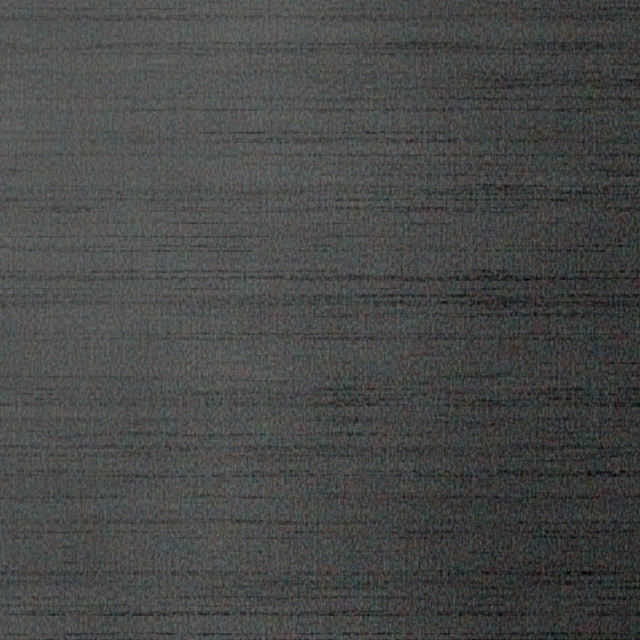
This texture is drawn by a WebGL 2 fragment shader. Its source:

```glsl
#version 300 es
precision highp float;
// Dark grey woven cloth under soft light from the upper left.
// Stretched gradient noise makes upright fibres and faint vertical threads;
// long rows broken by knots make the weft, slow noise adds colour flecks.

uniform vec2 u_resolution;
out vec4 outColor;

// Light falloff
const float BASE_TONE = 0.347;
const float RIGHT_FALLOFF = 0.116;
const float LOWER_FALLOFF = 0.042;
const float UNEVEN_STRENGTH = 0.022;
const float BAND_STRENGTH = 0.024;
const vec3 CLOTH_TINT = vec3(0.990, 1.008, 0.996);

// Weave: cells across the canvas, and strength
const vec2 GRAIN_CELLS = vec2(238.0, 125.0);
const vec2 FINE_CELLS = vec2(285.0, 250.0);
const vec2 KNOT_CELLS = vec2(120.0, 170.0);
const vec2 WARP_CELLS = vec2(190.0, 9.0);
const float WEFT_ROWS = 165.0;
const float WEFT_BREAKS = 9.0;
const float GRAIN_STRENGTH = 0.098;
const float FINE_STRENGTH = 0.075;
const float WEFT_STRENGTH = 0.075;
const float WARP_STRENGTH = 0.032;

// Colour flecks
const vec2 BLOTCH_CELLS = vec2(24.0, 36.0);
const vec2 FLECK_CELLS = vec2(80.0, 120.0);
const float BLOTCH_STRENGTH = 0.030;
const float FLECK_STRENGTH = 0.036;
const vec3 WARM_AXIS = vec3(0.9, -0.1, -0.8);
const vec3 GREEN_AXIS = vec3(-0.6, 0.6, -0.3);

const float TAU = 6.2831853;

// Integer hash of a lattice cell, from 0 to 1
float hash(ivec2 cell) {
    uvec2 q = uvec2(cell) * uvec2(1597u, 3571u);
    uint h = (q.x ^ (q.y << 9)) * 747796u + q.y;
    h = (h ^ (h >> 15)) * 224682u + 2891u;
    h = (h ^ (h >> 13)) * 277803u;
    h ^= h >> 16;
    return float(h & 65535u) / 65536.0;
}

float cornerSlope(ivec2 cell, vec2 offset) {
    float angle = TAU * hash(cell);
    return dot(vec2(cos(angle), sin(angle)), offset);
}

// Gradient noise, roughly -0.7 to 0.7
float gradientNoise(vec2 p) {
    vec2 base = floor(p);
    vec2 f = p - base;
    ivec2 c = ivec2(base);
    vec2 w = f * f * f * (f * (f * 6.0 - 15.0) + 10.0);
    float low = mix(cornerSlope(c, f),
                    cornerSlope(c + ivec2(1, 0), f - vec2(1.0, 0.0)), w.x);
    float high = mix(cornerSlope(c + ivec2(0, 1), f - vec2(0.0, 1.0)),
                     cornerSlope(c + ivec2(1, 1), f - vec2(1.0)), w.x);
    return mix(low, high, w.y);
}

// Broad light: bright upper left, dark right edge, soft level bands
float lightTone(vec2 uv) {
    float right = smoothstep(0.28, 1.06, uv.x + 0.06 * (0.5 - uv.y));
    float lower = 1.0 - smoothstep(0.05, 0.75, uv.y);
    float uneven = gradientNoise(uv * 5.0 + 31.7);
    float bands = gradientNoise(uv * vec2(3.0, 38.0) + 17.3);
    return BASE_TONE - RIGHT_FALLOFF * right - LOWER_FALLOFF * lower
         + UNEVEN_STRENGTH * uneven + BAND_STRENGTH * bands;
}

// Dark level threads running far across, fading and broken into short dashes
float weftThreads(vec2 uv) {
    float row = gradientNoise(vec2(40.4, uv.y * WEFT_ROWS + 57.3));
    float wander = gradientNoise(uv * vec2(WEFT_BREAKS, WEFT_ROWS) + 91.6);
    float thread = smoothstep(0.02, 0.48, row + 0.6 * wander);
    float knots = 0.8 + 1.7 * gradientNoise(uv * KNOT_CELLS + 11.9);
    float band = 0.8 + 1.0 * gradientNoise(uv * vec2(2.0, 13.0) + 83.1);
    return thread * max(knots, 0.0) * max(band, 0.25);
}

// Short upright fibres with a finer layer on top
float clothGrain(vec2 uv) {
    float fibres = gradientNoise(uv * GRAIN_CELLS + 5.4);
    float fine = gradientNoise(uv * FINE_CELLS + 140.6);
    return GRAIN_STRENGTH * fibres + FINE_STRENGTH * fine;
}

// Muted colour shifts along a warm-cool and a green-magenta axis
vec3 colourFlecks(vec2 uv) {
    float warm = BLOTCH_STRENGTH * gradientNoise(uv * BLOTCH_CELLS + 210.2)
               + FLECK_STRENGTH * gradientNoise(uv * FLECK_CELLS + 301.8);
    float green = BLOTCH_STRENGTH * gradientNoise(uv * BLOTCH_CELLS + 402.5)
                + FLECK_STRENGTH * gradientNoise(uv * FLECK_CELLS + 503.4);
    return WARM_AXIS * warm + GREEN_AXIS * green;
}

void main() {
    vec2 uv = gl_FragCoord.xy / u_resolution;

    // The weave shows more where the light fades
    float relief = mix(0.7, 1.2, smoothstep(0.0, 1.0, uv.x * 0.7 + (1.0 - uv.y) * 0.5));
    float weave = clothGrain(uv)
                + WARP_STRENGTH * gradientNoise(uv * WARP_CELLS + 71.2)
                - WEFT_STRENGTH * weftThreads(uv);

    float tone = lightTone(uv) + relief * weave;
    vec3 colour = tone * CLOTH_TINT + relief * colourFlecks(uv);
    outColor = vec4(clamp(colour, 0.0, 1.0), 1.0);
}
```
